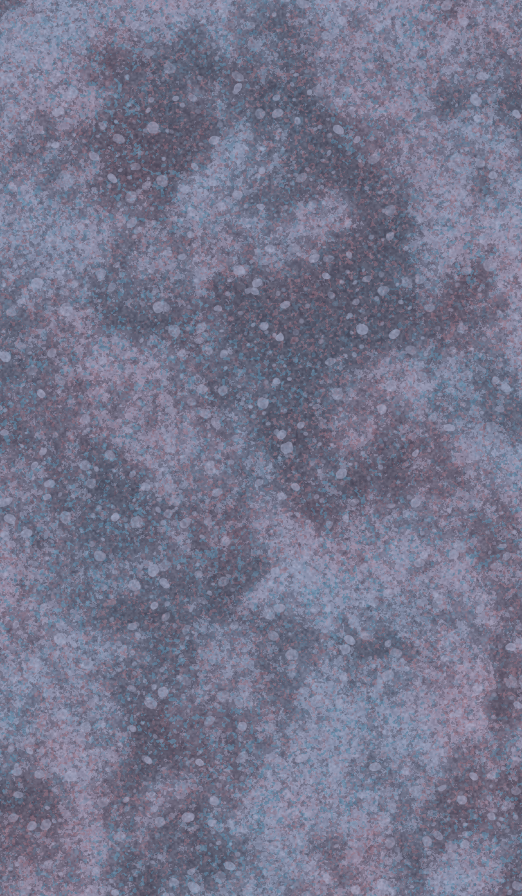
This texture is drawn by a Shadertoy shader. Its source:

```glsl
const vec3 DARK_COOL = vec3(0.34, 0.355, 0.43);
const vec3 DARK_WARM = vec3(0.365, 0.34, 0.41);
const vec3 HAZE_COOL = vec3(0.48, 0.51, 0.61);
const vec3 HAZE_WARM = vec3(0.51, 0.48, 0.57);
const vec3 PAINT_COOL = vec3(0.58, 0.62, 0.73);
const vec3 PAINT_WARM = vec3(0.64, 0.60, 0.70);
const vec3 FLECK_BLUE = vec3(0.37, 0.53, 0.64);
const vec3 FLECK_ROSE = vec3(0.59, 0.44, 0.50);
const vec3 SPOT_COLOR = vec3(0.59, 0.61, 0.71);

float hash(vec2 p) {
    vec3 q = fract(vec3(p.xyx) * 0.1031);
    q += dot(q, q.yzx + 33.33);
    return fract((q.x + q.y) * q.z);
}

float noise(vec2 p) {
    vec2 i = floor(p), f = fract(p);
    f = f * f * (3.0 - 2.0 * f);
    float low = mix(hash(i), hash(i + vec2(1, 0)), f.x);
    float high = mix(hash(i + vec2(0, 1)), hash(i + vec2(1, 1)), f.x);
    return mix(low, high, f.y);
}

float fbm(vec2 p, int octaves, float gain) {
    float sum = 0.0, total = 0.0, amp = 1.0;
    for (int i = 0; i < octaves; i++) {
        sum += amp * noise(p);
        total += amp;
        amp *= gain;
        p = mat2(1.6, 1.2, -1.2, 1.6) * p + 17.3;
    }
    return sum / total;
}

// Coverage of randomly placed, slightly ragged ovals; radii are in cells.
float spots(vec2 p, float cells, float density, vec2 radii, float seed, float pixel) {
    vec2 q = p * cells, id = floor(q);
    float ragged = 0.08 * (noise(p * 130.0 + seed) - 0.5);
    float blur = pixel * cells * 0.8;
    float cover = 0.0;
    for (int y = -1; y <= 1; y++)
    for (int x = -1; x <= 1; x++) {
        vec2 cell = id + vec2(x, y);
        vec2 key = cell + seed;
        vec2 jitter = vec2(hash(key + 11.0), hash(key + 47.0));
        vec2 d = q - cell - jitter;
        float angle = (hash(key + 83.0) - 0.5) * 2.0;
        d = mat2(cos(angle), -sin(angle), sin(angle), cos(angle)) * d;
        d.y *= mix(1.0, 1.6, hash(key + 29.0));
        float radius = mix(radii.x, radii.y, hash(key + 61.0));
        float shape = smoothstep(blur, -blur, length(d) - radius + ragged);
        float strength = mix(0.5, 1.0, hash(key + 97.0));
        cover = max(cover, shape * strength * step(hash(key), density));
    }
    return cover;
}

void mainImage(out vec4 fragColor, in vec2 fragCoord) {
    vec2 p = fragCoord / iResolution.x;
    float pixel = 1.0 / iResolution.x;

    // Broad clouds of light and of hue
    vec2 drift = 0.08 * vec2(noise(p * 9.0 + 5.0), noise(p * 9.0 + 31.0));
    float cloud = fbm((p + drift) * vec2(7.0, 6.4) + 3.7, 4, 0.55);
    float light = smoothstep(0.26, 0.74, cloud);
    float warmth = smoothstep(0.30, 0.72, fbm(p * 4.2 + 71.0, 5, 0.65));

    vec3 dark = mix(DARK_COOL, DARK_WARM, warmth);
    vec3 haze = mix(HAZE_COOL, HAZE_WARM, warmth);
    vec3 color = mix(dark, haze, light);

    // Sponged paint, breaking up at the edges of the clouds
    float sponge = fbm(p * 52.0 + 9.0, 4, 0.85) - 0.5;
    float bias = (cloud - 0.56) * 0.85;
    float paint = smoothstep(-0.02, 0.03, sponge + bias);
    vec3 paintColor = mix(PAINT_COOL, PAINT_WARM, warmth);
    color = mix(color, paintColor, paint * mix(0.38, 0.62, light));

    // Dark pits left open in the paint
    float pits = smoothstep(0.58, 0.66, fbm(p * 85.0 + 140.0, 3, 0.85));
    color = mix(color, dark, pits * 0.45);

    // Fine blue and rose flecks
    float blueZone = smoothstep(0.3, 0.65, noise(p * 9.0 + 53.0));
    float blue = smoothstep(0.61, 0.70, fbm(p * 135.0 + 200.0, 2, 0.8));
    float rose = smoothstep(0.61, 0.70, fbm(p * 150.0 + 310.0, 2, 0.8));
    color = mix(color, FLECK_BLUE, blue * mix(0.3, 0.65, blueZone));
    color = mix(color, FLECK_ROSE, rose * mix(0.5, 0.3, blueZone));

    // Large and small paint spots
    float large = spots(p, 23.0, 0.46, vec2(0.16, 0.29), 13.0, pixel);
    float small = spots(p, 46.0, 0.34, vec2(0.14, 0.26), 151.0, pixel);
    vec3 spotColor = mix(SPOT_COLOR, paintColor, 0.35);
    color = mix(color, spotColor, max(large * 0.8, small * 0.65));

    // Cloth grain
    float grain = noise(p * 290.0) + noise(p * 190.0 + 90.0) - 1.0;
    color += 0.075 * grain;

    fragColor = vec4(clamp(color, 0.0, 1.0), 1.0);
}
```
